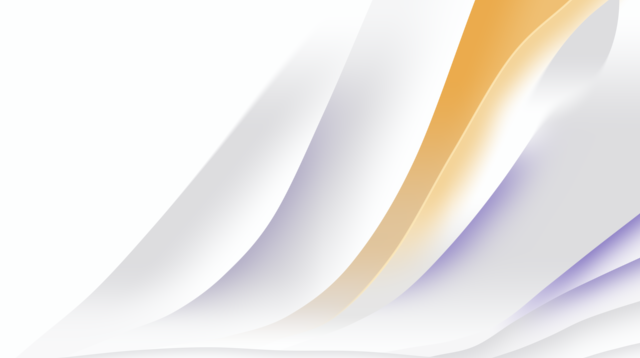
Write a Shadertoy shader that draws this background.

```glsl
// Overlapping sheets of pale paper sweeping up to the right, one of them amber.
// Each sheet lies below a smooth spline edge and is shaded by the distance to
// that edge; sheets are painted back to front with soft violet shadows.

const float ASPECT = 1.794;          // width of the design, height is 1
const float EDGE_SOFTNESS = 0.9;     // edge blur in pixels
const float LINE_WIDTH = 0.0028;     // gilded seam
const vec3 PAPER = vec3(0.992, 0.995, 0.996);
const vec3 SILK = vec3(0.965, 0.965, 0.97);
const vec3 GREY = vec3(0.865, 0.865, 0.875);
const vec3 LILAC = vec3(0.70, 0.68, 0.78);
const vec3 VIOLET = vec3(0.58, 0.53, 0.79);
const vec3 AMBER = vec3(0.92, 0.67, 0.30);
const vec3 SAND = vec3(0.88, 0.77, 0.61);
const vec3 CREAM = vec3(0.955, 0.83, 0.60);
const vec3 GILT = vec3(1.0, 0.92, 0.73);

// Signed depth below a spline through six evenly spaced heights.
float depthBelow(vec2 p, float x0, float x1, float h[6]) {
    float t = (p.x - x0) / (x1 - x0) * 5.0;
    int i = int(clamp(floor(t), 0.0, 4.0));
    float f = t - float(i), g = clamp(f, 0.0, 1.0);
    float a = h[i], rise = h[i + 1] - a;
    float m0 = i > 0 ? 0.5 * (h[i + 1] - h[max(i - 1, 0)]) : rise;
    float m1 = i < 4 ? 0.5 * (h[min(i + 2, 5)] - a) : rise;
    float c2 = 3.0 * rise - 2.0 * m0 - m1, c3 = m0 + m1 - 2.0 * rise;
    float slope = m0 + g * (2.0 * c2 + 3.0 * g * c3);
    float y = a + g * (m0 + g * (c2 + g * c3)) + (f - g) * slope;
    float s = slope * 5.0 / (x1 - x0);
    return (y - p.y) / sqrt(1.0 + s * s);
}

// Rises between a and b, falls between c and d.
float band(float v, float a, float b, float c, float d) {
    return smoothstep(a, b, v) * (1.0 - smoothstep(c, d, v));
}

// Shadow cast by an edge, fading with depth.
float shadow(float depth, float width) {
    float q = max(depth, 0.0) / width;
    return exp(-q * q - 0.6 * q);
}

float cover(float depth, float soft) { return smoothstep(-soft, soft, depth); }

void mainImage(out vec4 fragColor, in vec2 fragCoord) {
    vec2 p = fragCoord / iResolution.xy * vec2(ASPECT, 1.0);
    float px = EDGE_SOFTNESS / iResolution.y;
    vec3 col = PAPER, sheet;

    // Outermost grey sheet, dissolving towards the top
    float d = depthBelow(p, 0.093, 0.935, float[6](0.042, 0.185, 0.367, 0.568, 0.780, 0.981));
    float body = band(p.y, 0.0, 0.28, 0.62, 0.97);
    sheet = mix(PAPER, GREY, body * (1.0 - smoothstep(0.05, 0.23, d)));
    sheet = mix(sheet, SILK, 0.7 * (1.0 - smoothstep(0.03, 0.22, p.y)));
    col = mix(col, sheet, cover(d, px + 0.012 * smoothstep(0.4, 0.9, p.y)));

    // Second sheet with lilac shade along its edge
    d = depthBelow(p, 0.350, 1.044, float[6](0.072, 0.129, 0.231, 0.395, 0.680, 1.0));
    body = band(p.y, 0.03, 0.25, 0.65, 1.0);
    sheet = mix(PAPER, GREY, (0.25 + 0.75 * body) * (1.0 - smoothstep(0.06, 0.27, d)));
    sheet = mix(sheet, LILAC, 0.9 * band(p.y, 0.07, 0.28, 0.48, 0.85) * shadow(d, 0.09));
    sheet = mix(sheet, PAPER, 0.6 * (1.0 - smoothstep(0.03, 0.15, p.y)));
    col = mix(col, sheet, cover(d, px));

    // Amber sheet, paling to sand and then to grey at its foot
    d = depthBelow(p, 0.467, 1.332, float[6](0.033, 0.061, 0.121, 0.266, 0.547, 1.0));
    sheet = mix(vec3(0.89, 0.87, 0.85), SAND, smoothstep(0.08, 0.34, p.y));
    sheet = mix(sheet, AMBER, smoothstep(0.32, 0.8, p.y));
    sheet = mix(sheet, CREAM, 0.5 * smoothstep(0.03, 0.2, d));
    sheet = mix(PAPER, sheet, smoothstep(0.02, 0.16, p.y));
    col = mix(col, sheet, cover(d, px));

    // Cream lining and its gilded seam
    d = depthBelow(p, 0.771, 1.600, float[6](0.047, 0.114, 0.290, 0.572, 0.843, 1.0));
    sheet = mix(PAPER, vec3(0.90), band(p.y, 0.03, 0.13, 0.24, 0.46));
    float lining = smoothstep(0.14, 0.5, p.y) * (1.0 - smoothstep(0.01, 0.125, d));
    sheet = mix(sheet, CREAM, lining);
    col = mix(col, sheet, cover(d, px));
    float seam = 1.0 - smoothstep(LINE_WIDTH - px, LINE_WIDTH + px, abs(d));
    col = mix(col, GILT, 0.75 * seam * smoothstep(0.06, 0.25, p.y));

    // Broad grey sheet on the right with violet shade
    d = depthBelow(p, 0.841, 1.542, float[6](0.042, 0.093, 0.175, 0.313, 0.486, 0.692));
    sheet = mix(PAPER, GREY, band(p.y, -0.02, 0.3, 0.62, 0.97));
    sheet = mix(sheet, VIOLET, 0.8 * band(p.y, 0.1, 0.32, 0.42, 0.7) * shadow(d, 0.075));
    col = mix(col, sheet, cover(d, px + 0.02 * smoothstep(0.6, 0.72, p.y)));

    // Bright glow, then the curled leaf bounded by an ellipse
    vec2 glow = (p - vec2(1.465, 0.655)) / vec2(0.075, 0.085);
    col = mix(col, PAPER, 0.75 * exp(-dot(glow, glow)));
    float leaf = depthBelow(p, 1.402, 1.706, float[6](0.568, 0.689, 0.797, 0.883, 0.949, 1.0));
    float curl = (1.0 - length((p - vec2(1.507, 1.0)) / vec2(0.229, 0.31))) * 0.229;
    float fade = smoothstep(0.67, 0.86, p.y);
    sheet = mix(PAPER, GREY, fade);
    col = mix(col, sheet, cover(leaf, px + 0.015 * (1.0 - fade)) * cover(curl, px + 0.03 * (1.0 - fade)));

    // Violet folds stacked in the lower right corner
    d = depthBelow(p, 1.145, 1.794, float[6](0.028, 0.051, 0.100, 0.201, 0.304, 0.404));
    sheet = mix(SILK, VIOLET, smoothstep(1.36, 1.66, p.x) * shadow(d, 0.065));
    col = mix(col, sheet, cover(d, px));
    d = depthBelow(p, 1.215, 1.794, float[6](0.005, 0.033, 0.105, 0.171, 0.227, 0.280));
    sheet = mix(SILK, mix(GREY, VIOLET, 0.75 * smoothstep(1.42, 1.68, p.x)), shadow(d, 0.06));
    col = mix(col, sheet, cover(d, px));
    d = depthBelow(p, 1.379, 1.794, float[6](0.0, 0.028, 0.063, 0.103, 0.133, 0.159));
    col = mix(col, mix(PAPER, GREY, shadow(d, 0.07)), cover(d, px));
    d = depthBelow(p, 1.636, 1.794, float[6](0.0, 0.010, 0.019, 0.027, 0.035, 0.042));
    col = mix(col, mix(PAPER, GREY, 0.8 * shadow(d, 0.04)), cover(d, px));

    // Low ripple along the floor
    d = depthBelow(p, 0.164, 1.215, float[6](0.0, 0.021, 0.030, 0.021, 0.019, 0.002));
    col = mix(col, mix(PAPER, GREY, 0.75 * shadow(d, 0.03)), cover(d, px));

    fragColor = vec4(col, 1.0);
}
```
